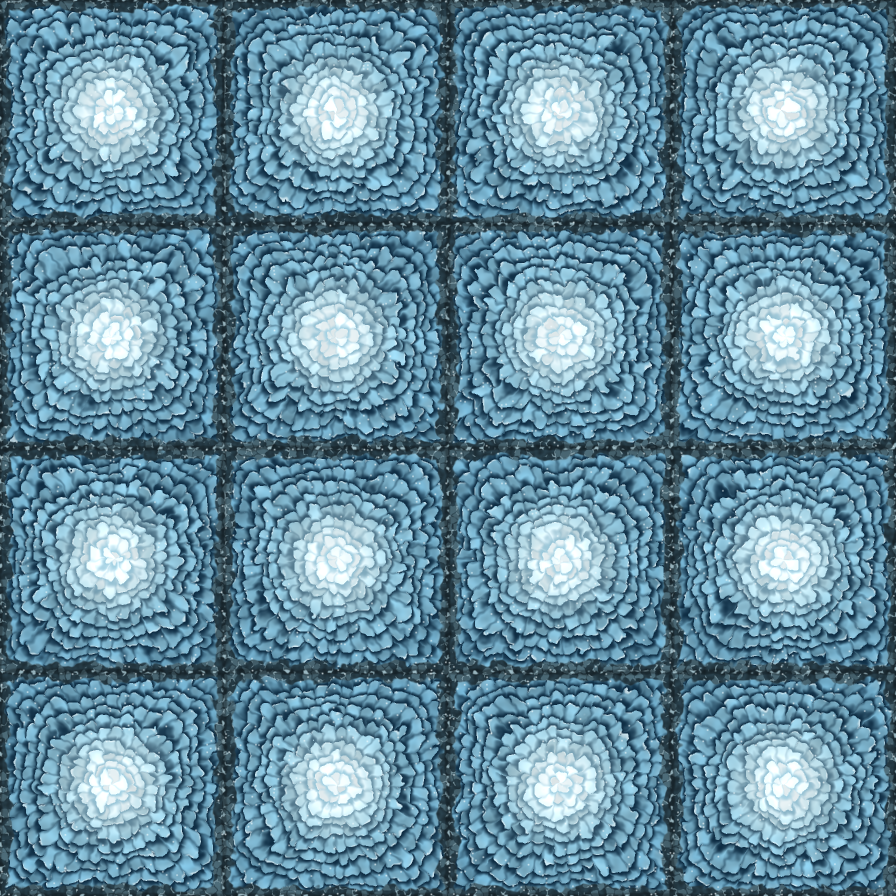
Write a three.js fragment shader that draws this pattern.

```glsl
// Four by four grid of frosted blue rosettes: lumpy scales in ragged rings, set in dark chipped joints.
varying vec2 vUv;

const float REPEATS = 4.0;
const float RING_WIDTH = 0.05;
const float TILE_HALF = 0.462;
const float TAU = 6.2832;
const vec3 WHITE = vec3(0.95, 0.99, 1.0);
const vec3 ICE = vec3(0.76, 0.89, 0.93);
const vec3 SKY = vec3(0.52, 0.73, 0.82);
const vec3 STEEL = vec3(0.40, 0.62, 0.73);
const vec3 NAVY = vec3(0.05, 0.17, 0.26);
const vec3 CHARCOAL = vec3(0.14, 0.22, 0.26);
const vec3 CHIP = vec3(0.31, 0.43, 0.48);

float hash(vec2 p) {
  vec3 q = fract(vec3(p.xyx) * vec3(0.1031, 0.1030, 0.0973));
  q += dot(q, q.yzx + 33.33);
  return fract((q.x + q.y) * q.z);
}

float cornerSlope(vec2 corner, vec2 offset) {
  float angle = TAU * hash(corner);
  return dot(vec2(cos(angle), sin(angle)), offset);
}

float gradientNoise(vec2 p) {
  vec2 i = floor(p), f = fract(p);
  vec2 s = f * f * f * (f * (f * 6.0 - 15.0) + 10.0);
  vec2 e = vec2(1.0, 0.0);
  return mix(mix(cornerSlope(i, f), cornerSlope(i + e, f - e), s.x),
             mix(cornerSlope(i + e.yx, f - e.yx), cornerSlope(i + 1.0, f - 1.0), s.x), s.y);
}

vec2 noiseOffset(vec2 p) {
  return vec2(gradientNoise(p), gradientNoise(p + 40.0));
}

// Scale at one angle of a ring: x = outer rim in ring widths, y = position across, z = random tint
vec3 ringScale(float ring, float turn, vec2 seed) {
  float count = floor(5.0 + 5.6 * ring);
  float slot = fract(turn + hash(seed + ring * 7.0)) * count;
  float tint = hash(seed + vec2(floor(slot), ring * 13.0 + 5.0));
  float across = 2.0 * fract(slot) - 1.0;
  float scallop = sqrt(max(0.0, 1.0 - across * across));
  return vec3(ring + 0.45 + 0.3 * scallop + 0.45 * tint, across, tint);
}

// Body colour from the white heart to the blue margin
vec3 bodyColour(float radius) {
  vec3 colour = mix(WHITE, ICE, smoothstep(0.08, 0.18, radius));
  colour = mix(colour, SKY, smoothstep(0.15, 0.3, radius));
  return mix(colour, STEEL, smoothstep(0.27, 0.5, radius));
}

vec3 rosette(vec2 p, vec2 grain, vec2 seed) {
  p += 0.02 * noiseOffset(grain * 15.0) + 0.013 * noiseOffset(grain * 34.0 + 11.0);
  vec2 square = p * p;
  float boxy = sqrt(sqrt(dot(square, square)));
  float radius = mix(length(p), boxy, smoothstep(0.2, 0.5, length(p)));
  float level = radius / RING_WIDTH + 0.9 * gradientNoise(grain * 7.0);
  float turn = atan(p.y, p.x) / TAU;

  // Inner rings lie on top, so the first rim beyond this point wins
  float innerRim = -1.0;
  vec3 scale = vec3(0.0);
  for (int k = 0; k < 14; k++) {
    scale = ringScale(float(k), turn, seed);
    if (level < scale.x) break;
    innerRim = max(innerRim, scale.x);
  }
  float depth = scale.x - level;
  float lift = smoothstep(0.0, 0.55, level - innerRim);
  float gap = smoothstep(0.55, 1.0, abs(scale.y));
  float outer = smoothstep(0.12, 0.36, radius);

  vec3 body = bodyColour(radius) * (0.9 + 0.2 * scale.z);
  body *= 1.0 + 0.22 * gradientNoise(grain * 19.0 + 9.0) * outer;
  vec3 shadow = mix(vec3(0.64, 0.82, 0.89), NAVY, smoothstep(0.04, 0.34, radius));
  vec3 colour = mix(shadow, body, lift * (1.0 - 0.4 * gap));

  // Soft crown on each scale, then a thin broken line of frost on its rim
  float crown = smoothstep(0.65, 0.15, depth) * (1.0 - gap) * scale.z;
  colour = mix(colour, ICE, 0.25 * crown);
  float line = 1.0 - smoothstep(0.03, 0.15, depth);
  float broken = smoothstep(0.02, 0.25, gradientNoise(grain * 23.0 + 31.0));
  return mix(colour, WHITE, 0.65 * line * broken);
}

// Angular flakes: distance to the nearest and second nearest scattered point, and a random tint
vec3 flakes(vec2 p) {
  vec2 id = floor(p);
  vec3 best = vec3(9.0, 9.0, 0.0);
  for (int k = 0; k < 9; k++) {
    vec2 c = id + vec2(mod(float(k), 3.0), floor(float(k) / 3.0)) - 1.0;
    float d = length(p - c - 0.8 * vec2(hash(c + 3.0), hash(c + 71.0)));
    if (d < best.x) best = vec3(d, best.x, hash(c + 19.0));
    else best.y = min(best.y, d);
  }
  return best;
}

vec3 joint(vec2 grain, float seam) {
  vec3 flake = flakes((grain + 0.012 * noiseOffset(grain * 40.0)) * 31.0);
  float edge = flake.y - flake.x;
  float chip = step(0.58, flake.z) * smoothstep(0.06, 0.16, edge);
  vec3 colour = CHARCOAL * (1.0 + 0.4 * gradientNoise(grain * 45.0 + 7.0));
  colour = mix(colour, CHIP * (0.6 + 0.5 * flake.z), 0.85 * chip);
  float dashes = smoothstep(0.05, 0.25, gradientNoise(grain * 37.0 + 20.0));
  colour *= 1.0 - 0.3 * smoothstep(0.016, 0.006, seam);
  float cracks = 1.0 - smoothstep(0.02, 0.14, edge);
  float thread = smoothstep(0.008, 0.002, seam);
  return mix(colour, ICE, 0.75 * max(cracks, thread) * dashes);
}

// Tiny frost specks, one per chosen grid square
float frost(vec2 grain, float share) {
  vec2 p = grain * 60.0;
  vec2 id = floor(p);
  vec2 centre = 0.35 + 0.3 * vec2(hash(id + 3.0), hash(id + 71.0));
  float speck = 1.0 - smoothstep(0.12, 0.34, length(fract(p) - centre));
  return speck * step(1.0 - share, hash(id + 19.0));
}

vec3 surface(vec2 uv) {
  vec2 grain = uv * REPEATS;
  vec2 p = fract(grain) - 0.5;
  vec2 seed = floor(grain) * 17.0 + 3.0;
  float reach = max(abs(p.x), abs(p.y));
  float seam = 0.5 - reach + 0.012 * gradientNoise(grain * 20.0);
  float border = reach + 0.04 * gradientNoise(grain * 13.0 + 50.0) + 0.02 * gradientNoise(grain * 31.0);
  float inJoint = smoothstep(TILE_HALF - 0.006, TILE_HALF + 0.004, border);
  vec3 colour = mix(rosette(p, grain, seed), joint(grain, seam), inJoint);
  return mix(colour, WHITE, 0.7 * frost(grain, 0.05));
}

void main() {
  // Average four nearby samples to smooth the edges
  vec3 colour = vec3(0.0);
  for (int i = 0; i < 4; i++) {
    vec2 corner = vec2(mod(float(i), 2.0), floor(float(i) / 2.0)) - 0.5;
    colour += 0.25 * surface(vUv + corner * 0.0008);
  }
  gl_FragColor = vec4(colour, 1.0);
}
```
